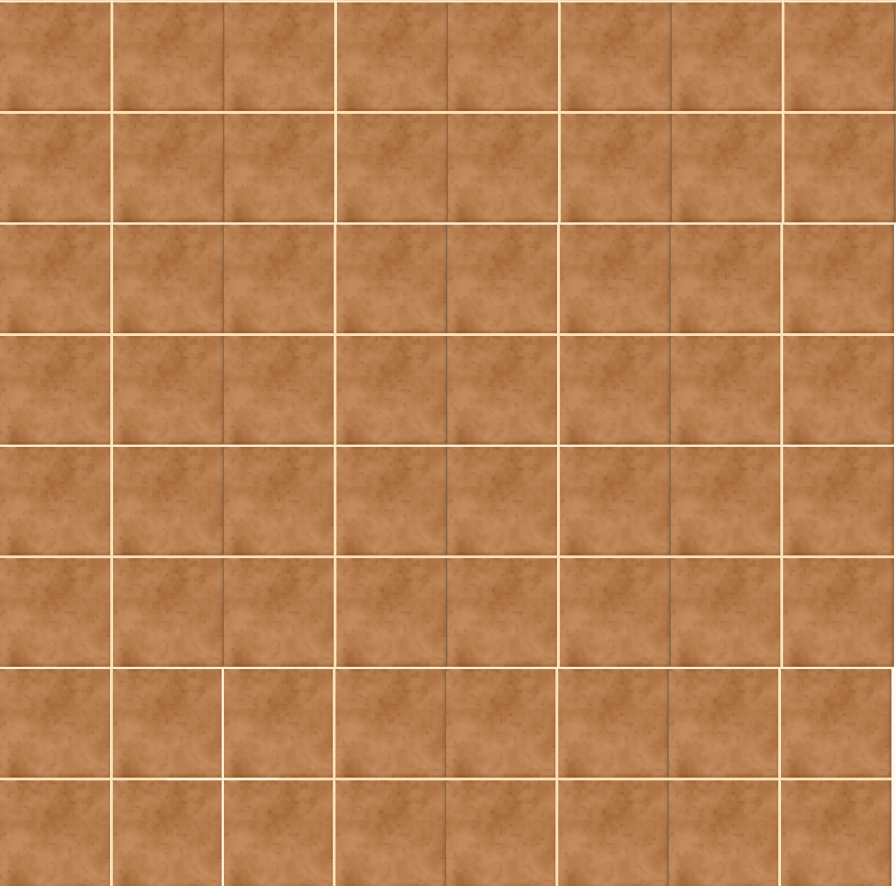
Reproduce this texture procedurally as a WebGL 1 fragment shader.

```glsl
precision highp float;
// Terracotta floor tiles, eight by eight, with cream grout and fine dark joints between pairs.
uniform vec2 u_resolution;

float hash(vec2 p) {
  return fract(sin(dot(p, vec2(127.1, 311.7))) * 4375.85);
}

float noise(vec2 p) {
  vec2 i = floor(p), f = fract(p);
  f = f * f * (3.0 - 2.0 * f);
  return mix(mix(hash(i), hash(i + vec2(1.0, 0.0)), f.x),
             mix(hash(i + vec2(0.0, 1.0)), hash(i + vec2(1.0, 1.0)), f.x), f.y);
}

float fbm(vec2 p) {
  float sum = 0.0, amp = 0.53;
  for (int i = 0; i < 4; i++) {
    sum += amp * noise(p);
    p = mat2(1.6, 1.2, -1.2, 1.6) * p + 3.7;
    amp *= 0.5;
  }
  return sum;
}

// Soft round stain
float stain(vec2 p, vec2 center, float radius) {
  vec2 d = (p - center) / radius;
  return exp(-dot(d, d));
}

// Smooth-edged line from the distance to its middle
float line(float dist, float halfWidth, float pixel) {
  return 1.0 - smoothstep(halfWidth - 0.6 * pixel, halfWidth + 0.6 * pixel, dist);
}

// Clay surface, the same on every tile; p runs from 0 to 1, upwards
vec3 clay(vec2 p) {
  vec2 q = p + 0.14 * (vec2(fbm(p * 7.0), fbm(p * 7.0 + 20.0)) - 0.5);
  float shade = 0.3 + 1.5 * (fbm(p * 5.0 + 4.0) - 0.5) + 0.9 * (fbm(p * 17.0) - 0.5);

  // Worn dark patches and pale areas
  shade += 0.55 * stain(q, vec2(0.54, 0.73), 0.19);
  shade += 0.45 * stain(q, vec2(0.24, 0.90), 0.11);
  shade += 0.45 * stain(q, vec2(0.87, 0.87), 0.12);
  shade += 0.70 * stain(q, vec2(0.11, 0.09), 0.10);
  shade += 0.45 * stain(q, vec2(0.90, 0.29), 0.08);
  shade -= 0.30 * stain(q, vec2(0.12, 0.48), 0.20);
  shade -= 0.25 * stain(q, vec2(0.55, 0.36), 0.20);

  // Darker, ragged rim along the bottom and top
  float ragged = smoothstep(0.35, 0.65, noise(p * vec2(11.0, 5.0)));
  shade += 0.65 * ragged * (smoothstep(0.09, 0.02, p.y) + smoothstep(0.95, 0.99, p.y));

  // Small flecks
  shade += 0.4 * smoothstep(0.72, 0.9, noise(p * 24.0 + 8.0));
  return mix(vec3(0.75, 0.53, 0.35), vec3(0.67, 0.44, 0.255), clamp(shade, -0.15, 1.5));
}

void main() {
  vec2 uv = gl_FragCoord.xy / u_resolution;
  vec2 pixel = 8.0 / u_resolution;

  // Rows count from the top; the columns narrow a little further down
  float y = (1.0 - uv.y - 0.0015) * 7.975;
  float row = floor(y);
  float x = uv.x * (8.01 + 0.013 * step(2.0, row) + 0.022 * step(6.0, row));
  vec2 p = vec2(fract(x), 1.0 - fract(y));

  float column = floor(x + 0.5);
  float joint = floor(y + 0.5);
  float dx = abs(x - column);
  float dy = abs(y - joint);

  vec3 color = clay(p);

  // Shadow beside the grout, at the lower and right tile edges
  float shadow = max(smoothstep(0.05, 0.015, p.y), 0.7 * smoothstep(0.96, 0.99, p.x));
  color *= 1.0 - 0.13 * shadow;

  // Odd columns have grout, even ones a dark joint; one joint opens near the bottom
  float opened = step(6.0, row) * (1.0 - step(0.5, abs(column - 2.0)));
  float grouted = max(mod(column, 2.0), opened);
  float inside = step(0.5, column);
  float seam = line(dx, 0.006, pixel.x) * (1.0 - grouted) * inside;
  color = mix(color, vec3(0.50, 0.36, 0.24), 0.75 * seam);

  // Cream grout, paler and finer on every second row
  float evenRow = 1.0 - mod(joint, 2.0);
  float across = line(dy, 0.0125 - 0.002 * evenRow, pixel.y);
  float down = line(dx, 0.0125 - 0.002 * opened, pixel.x) * grouted;
  vec3 cream = mix(vec3(1.0, 0.89, 0.72), vec3(1.0, 0.94, 0.84), max(0.6 * evenRow * across, opened));
  color = mix(color, cream, max(across, down));

  // White margin where the narrow rows end
  color = mix(color, vec3(1.0, 0.98, 0.95), smoothstep(8.0, 8.0 + pixel.x, x) * step(2.0, row));

  gl_FragColor = vec4(color, 1.0);
}
```
